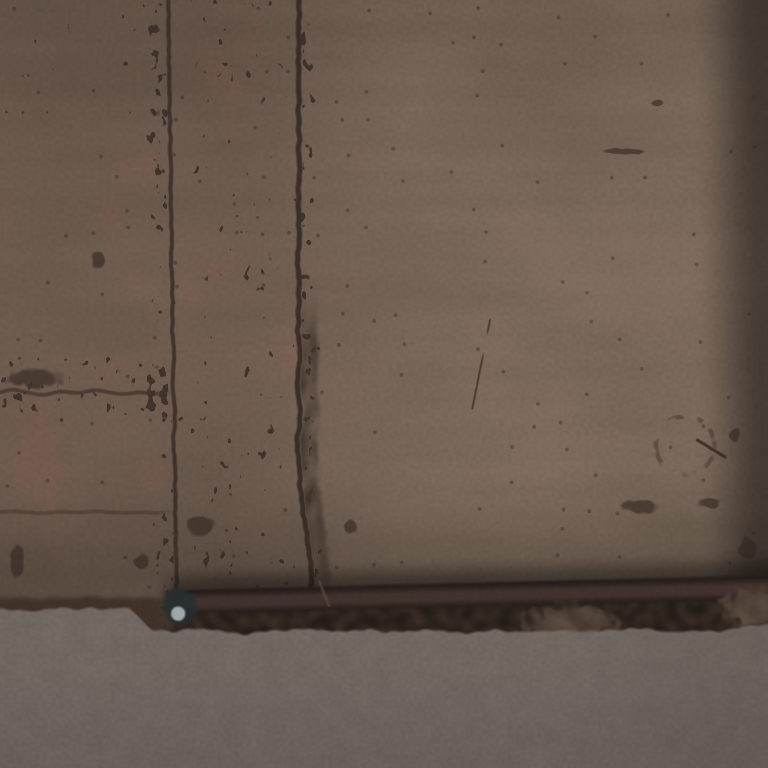
A Shadertoy shader for this texture:

```glsl
// A stained concrete wall with two vertical seams above a shadowed pipe and rough plaster.
// Gradient noise makes stains, flakes and broken edges; distance functions place the rest.

vec2 hash2(vec2 p) {
    vec3 q = fract(p.xyx * vec3(0.1031, 0.1030, 0.0973));
    q += dot(q, q.yzx + 33.33);
    return fract((q.xx + q.yz) * q.zy);
}

float gradDot(vec2 cell, vec2 corner, vec2 f) {
    float angle = 6.2832 * hash2(cell + corner + 71.0).x;
    return dot(vec2(cos(angle), sin(angle)), f - corner);
}

float noise(vec2 p) {
    vec2 i = floor(p), f = p - i;
    vec2 u = f * f * (3.0 - 2.0 * f);
    float low = mix(gradDot(i, vec2(0, 0), f), gradDot(i, vec2(1, 0), f), u.x);
    float high = mix(gradDot(i, vec2(0, 1), f), gradDot(i, vec2(1, 1), f), u.x);
    return mix(low, high, u.y);
}

float fbm(vec2 p) {
    float sum = 0.0, amp = 1.0;
    for (int i = 0; i < 4; i++) {
        sum += amp * noise(p);
        p = p * 2.03 + 17.0;
        amp *= 0.5;
    }
    return sum;
}

float below(float v, float lo, float hi) { return 1.0 - smoothstep(lo, hi, v); }

float band(float v, float lo, float hi, float soft) {
    return smoothstep(lo - soft, lo + soft, v) * below(v, hi - soft, hi + soft);
}

float stroke(vec2 p, vec2 a, vec2 b, float width, float aa) {
    vec2 d = b - a;
    float t = clamp(dot(p - a, d) / dot(d, d), 0.0, 1.0);
    return below(length(p - a - d * t), width - aa, width + aa);
}

// Soft ellipse (center, radii) with a broken rim
float spot(vec2 p, vec4 shape, float rough) {
    return below(length((p - shape.xy) / shape.zw) + rough, 0.7, 1.15);
}

// Paint flakes: denser areas lower the noise threshold
float flakes(vec2 p, float density) {
    float n = noise(p * vec2(95, 65)) + 0.45 * noise(p * vec2(190, 140)) + 0.25 * noise(p * 16.0);
    return smoothstep(0.72, 0.88, n + 0.5 * density) * smoothstep(0.0, 0.2, density);
}

// Sparse pits, at most one in each grid cell
float pits(vec2 p, float cells, float share) {
    vec2 id = floor(p * cells);
    float d = length(fract(p * cells) - 0.25 - 0.5 * hash2(id));
    return step(hash2(id + 90.0).y, share) * below(d, 0.04, 0.1);
}

float seamMarks(vec2 p, float aa) {
    float wobble = 0.003 * noise(vec2(p.y * 25.0, 2)) + 0.0015 * noise(vec2(p.y * 80.0, 6));
    float left = p.x - mix(0.233, 0.219, p.y) - wobble;
    float right = p.x - 0.389 - 0.016 * below(p.y, 0.24, 0.4) - 1.5 * wobble;
    float leftPanel = below(p.x, 0.2, 0.23);
    float density = 0.8 * band(left, -0.03, 0.0, 0.012) + 0.5 * band(p.x, 0.235, 0.385, 0.02);
    density += 0.95 * band(right, 0.0, 0.022, 0.008);
    density += leftPanel * (0.8 * band(p.y, 0.455, 0.54, 0.02) + 0.3 * smoothstep(0.6, 0.9, p.y));
    float streak = band(right, 0.002, 0.025, 0.005) * band(p.y, 0.25, 0.58, 0.06);
    float dark = max(0.75 * flakes(p, density), streak * (0.42 + 0.6 * noise(p * vec2(70, 30))));
    dark = max(dark, 0.75 * below(abs(left), 0.001, 0.003 + aa));
    dark = max(dark, 0.85 * below(abs(right), 0.0015, 0.004 + aa));
    // Horizontal cracks
    float crack = 0.01 * noise(vec2(p.x * 28.0, 8));
    dark = max(dark, 0.55 * leftPanel * below(abs(p.y - 0.489 - crack), 0.001, 0.004));
    return max(dark, 0.35 * leftPanel * below(abs(p.y - 0.333 - 0.4 * crack), 0.001, 0.004));
}

float looseMarks(vec2 p, float rough, float aa) {
    vec4 stains[12] = vec4[12](
        vec4(0.128, 0.661, 0.009, 0.011), vec4(0.456, 0.314, 0.009, 0.009),
        vec4(0.833, 0.34, 0.024, 0.009), vec4(0.924, 0.345, 0.016, 0.007),
        vec4(0.957, 0.434, 0.007, 0.009), vec4(0.26, 0.316, 0.019, 0.014),
        vec4(0.022, 0.271, 0.009, 0.024), vec4(0.185, 0.268, 0.01, 0.01),
        vec4(0.974, 0.286, 0.012, 0.015), vec4(0.855, 0.866, 0.009, 0.004),
        vec4(0.814, 0.803, 0.028, 0.004), vec4(0.045, 0.507, 0.035, 0.013));
    float dark = 0.4 * pits(p, 28.0, 0.2);
    for (int i = 0; i < 12; i++) dark = max(dark, 0.6 * spot(p, stains[i], rough));
    dark = max(dark, 0.8 * stroke(p, vec2(0.908, 0.427), vec2(0.944, 0.405), 0.002, aa));
    float dashes = smoothstep(0.008, 0.02, abs(p.y - 0.552));
    dark = max(dark, 0.7 * dashes * stroke(p, vec2(0.615, 0.468), vec2(0.638, 0.583), 0.0012, aa));
    float ring = abs(length(p - vec2(0.892, 0.42)) - 0.038);
    return max(dark, 0.4 * below(ring, 0.001, 0.005) * smoothstep(-0.1, 0.25, noise(p * 75.0)));
}

vec3 wallColor(vec2 p) {
    vec3 c = mix(vec3(0.425, 0.355, 0.305), vec3(0.475, 0.405, 0.35), smoothstep(0.25, 0.6, p.x));
    c *= 1.0 + 0.06 * fbm(p * vec2(5, 7)) + 0.035 * noise(p * vec2(3, 40));
    c *= 1.0 - 0.09 * smoothstep(0.7, 1.0, p.y) - 0.2 * below(p.y, 0.22, 0.4);
    c.r += 0.03 * smoothstep(0.15, 0.7, fbm(p * 9.0 + 30.0)) * below(p.x, 0.35, 0.5);
    return c * (1.0 - 0.42 * smoothstep(0.91, 1.0, p.x + 0.012 * p.y));
}

void mainImage(out vec4 fragColor, in vec2 fragCoord) {
    vec2 p = fragCoord / iResolution.xy;
    float aa = 1.0 / iResolution.y, rough = 0.5 * noise(p * 80.0);
    float dark = max(seamMarks(p, aa), looseMarks(p, rough, aa));
    vec3 c = mix(wallColor(p), vec3(0.19, 0.145, 0.12), dark);
    // Pipe, contact shadow, dark gap and left ledge
    float depth = mix(0.226, 0.251, p.x) - p.y, beyond = smoothstep(0.2, 0.24, p.x);
    c *= 1.0 - 0.35 * beyond * smoothstep(-0.035, 0.0, depth);
    vec3 pipe = mix(vec3(0.15, 0.115, 0.105), vec3(0.255, 0.195, 0.175), band(depth, 0.008, 0.026, 0.006));
    vec3 gap = vec3(0.18, 0.14, 0.115) * (1.0 + 0.5 * noise(p * 60.0));
    c = mix(c, mix(pipe, gap, smoothstep(0.027, 0.036, depth)), beyond * smoothstep(-0.003, 0.003, depth));
    float ledge = p.y - 0.005 * noise(vec2(p.x * 30.0, 3));
    c = mix(c, vec3(0.25, 0.195, 0.16), (1.0 - beyond) * below(ledge, 0.216, 0.227));
    // Stones, hanging wire and bolt socket
    float stones = max(spot(p, vec4(0.742, 0.189, 0.06, 0.024), rough), spot(p, vec4(0.98, 0.21, 0.04, 0.026), rough));
    c = mix(c, vec3(0.31, 0.255, 0.215) * (1.0 + 0.35 * noise(p * 45.0)), stones);
    c = mix(c, vec3(0.36, 0.29, 0.25), 0.6 * stroke(p, vec2(0.416, 0.242), vec2(0.428, 0.212), 0.002, aa));
    c = mix(c, vec3(0.15, 0.18, 0.19), 0.9 * spot(p, vec4(0.234, 0.211, 0.023, 0.025), 0.4 * rough));
    // Plaster with a torn upper edge, then the bolt head
    float edge = mix(0.208, 0.179, smoothstep(0.165, 0.2, p.x)) + 0.009 * smoothstep(0.92, 1.0, p.x);
    edge += 0.009 * noise(vec2(p.x * 14.0, 1)) + 0.005 * noise(vec2(p.x * 55.0, 4));
    vec3 plaster = mix(vec3(0.415, 0.375, 0.355), vec3(0.445, 0.405, 0.38), smoothstep(0.0, 0.17, p.y));
    plaster *= 1.0 + 0.035 * fbm(p * 35.0) - 0.06 * smoothstep(0.7, 1.0, p.x);
    c = mix(c, plaster, below(p.y - edge, -0.002 - aa, 0.001 + aa));
    c = mix(c, vec3(0.62, 0.66, 0.66), spot(p, vec4(0.232, 0.201, 0.01, 0.01), 0.0));
    fragColor = vec4(c * (1.0 + 0.05 * noise(p * 180.0)), 1.0);
}
```
